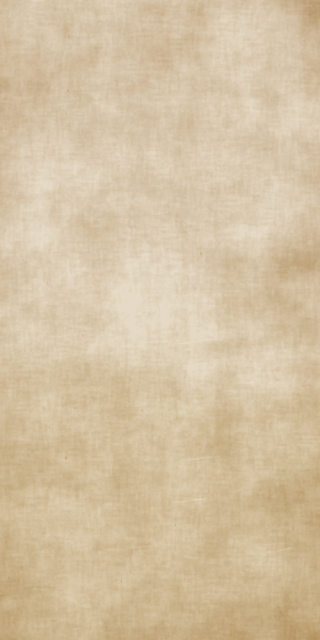
Write a WebGL 1 fragment shader that draws this texture.

```glsl
precision highp float;
// Aged linen paper: pale cream clouds, browned borders and a faint woven grain.
// One tone value is summed from layered sines, smooth cellular noise, stains and
// scratches, then mapped onto a ramp from tan to cream.
uniform vec2 u_resolution;

const vec3 TAN = vec3(0.77, 0.67, 0.52);
const vec3 CREAM = vec3(0.87, 0.81, 0.71);

float hash(vec2 p) {
  return fract(sin(dot(p, vec2(127.1, 311.7))) * 43758.55);
}

vec2 hash2(vec2 p) {
  return vec2(hash(p), hash(p + 57.3));
}

// Cellular noise with soft borders: random cell values blended by distance, about -0.5..0.5.
float cellNoise(vec2 p) {
  vec2 cell = floor(p);
  float total = 0.0;
  float weights = 0.0;
  for (int j = -1; j <= 1; j++) {
    for (int i = -1; i <= 1; i++) {
      vec2 id = cell + vec2(float(i), float(j));
      vec2 offset = id + hash2(id) - p;
      float weight = exp(-6.0 * dot(offset, offset));
      total += weight * (hash(id + 19.7) - 0.5);
      weights += weight;
    }
  }
  return total / weights;
}

float clouds(vec2 p) {
  float sum = 0.0;
  float amplitude = 0.5;
  for (int i = 0; i < 6; i++) {
    sum += amplitude * cellNoise(p);
    p = mat2(0.8, 0.6, -0.6, 0.8) * p * 2.1 + 7.3;
    amplitude *= 0.6;
  }
  return sum;
}

// Slow drift of light and dark over the whole sheet.
float broadWaves(vec2 p) {
  return sin(p.x * 5.1 + 1.7 * sin(p.y * 2.3)) * 0.5
       + sin(p.y * 6.3 + 1.4 * sin(p.x * 4.0 + 1.0)) * 0.5;
}

// Browning that fades inward from one border.
float border(float depth, float reach) {
  return exp(-max(depth, 0.0) / reach);
}

// Soft elliptical blot with a tilted axis.
float blot(vec2 p, vec2 centre, vec2 radius, float tilt) {
  vec2 d = p - centre;
  d = vec2(d.x * cos(tilt) + d.y * sin(tilt), d.y * cos(tilt) - d.x * sin(tilt)) / radius;
  return exp(-dot(d, d));
}

// Thin tapering line from a centre, with a small bow.
float scratch(vec2 p, vec2 centre, float halfLength, float slope) {
  vec2 d = p - centre;
  float bow = slope * d.x + 0.006 * sin(d.x * 22.0);
  float taper = 1.0 - smoothstep(0.4, 1.0, abs(d.x) / halfLength);
  return taper * (1.0 - smoothstep(0.0005, 0.0045, abs(d.y - bow)));
}

// Sparse upright flecks, one at most in each grid cell.
float flecks(vec2 p, float density) {
  vec2 grid = p * vec2(17.0, 13.0);
  vec2 id = floor(grid);
  vec2 d = fract(grid) - 0.3 - 0.4 * hash2(id + 3.1);
  float size = 0.5 + 0.6 * hash(id + 8.2);
  float present = step(1.0 - density, hash(id + 31.4));
  return present * (1.0 - smoothstep(0.3, 1.0, length(d / vec2(0.09, 0.14)) / size));
}

// Fine threads running both ways plus isotropic grain.
float weave(vec2 p) {
  return cellNoise(p * vec2(125.0, 28.0)) + cellNoise(p * vec2(28.0, 125.0) + 41.0)
       + 0.9 * cellNoise(p * 140.0 + 13.0);
}

void main() {
  vec2 p = gl_FragCoord.xy / u_resolution.x;
  float height = u_resolution.y / u_resolution.x;
  float mottling = clouds(p * vec2(3.4, 3.8) + 4.0);
  float fine = clouds(p * 17.0 + 23.0);

  // Body of the sheet: clouds, brushed streaks and a paler middle.
  float tone = 0.69 + 1.35 * mottling + 0.35 * fine + 0.07 * broadWaves(p);
  tone += 0.24 * cellNoise(p * vec2(15.0, 2.5)) + 0.24 * cellNoise(p * vec2(3.0, 17.0) + 9.0);
  tone += 0.25 * blot(p, vec2(0.45, 0.58 * height), vec2(0.45, 0.75), 0.0);

  // Browned borders, strongest along the bottom.
  tone -= 0.30 * border(p.x, 0.07) + 0.24 * border(1.0 - p.x, 0.06);
  tone -= 0.52 * border(p.y, 0.26) + 0.28 * border(height - p.y, 0.18);

  // One smeared stain, then fainter scattered ones.
  float ragged = clamp(0.7 + 2.2 * fine, 0.0, 1.5);
  tone -= 0.75 * ragged * blot(p, vec2(0.73, 0.46 * height), vec2(0.10, 0.020), 0.17);
  for (int i = 0; i < 7; i++) {
    vec2 seed = hash2(vec2(float(i) * 3.7, 5.2));
    vec2 radius = mix(vec2(0.012, 0.08), vec2(0.09, 0.03), seed.y);
    tone -= 0.28 * ragged * blot(p, seed * vec2(1.0, height), radius, 0.3 * (seed.x - 0.5));
  }
  tone -= 0.5 * ragged * flecks(p, 0.16 * (1.0 - smoothstep(0.1, 0.7, p.x)) + 0.03);

  // Pale, nearly level scratches.
  for (int i = 0; i < 6; i++) {
    vec2 seed = hash2(vec2(float(i) * 5.3, 2.6));
    vec2 centre = vec2(0.15 + 0.75 * seed.x, height * (0.08 + 0.84 * seed.y));
    tone += 0.32 * ragged * scratch(p, centre, 0.06 + 0.07 * seed.y, 0.3 * (seed.x - 0.6));
  }
  tone += 0.22 * weave(p);

  // Tan to cream, yellower towards the foot of the sheet.
  vec3 color = mix(TAN, CREAM, clamp(tone, -0.7, 1.3));
  float yellowing = 1.0 - smoothstep(0.2, 0.7, p.y / height + 0.3 * mottling);
  color.b += 0.008 - 0.024 * yellowing;
  gl_FragColor = vec4(color, 1.0);
}
```
